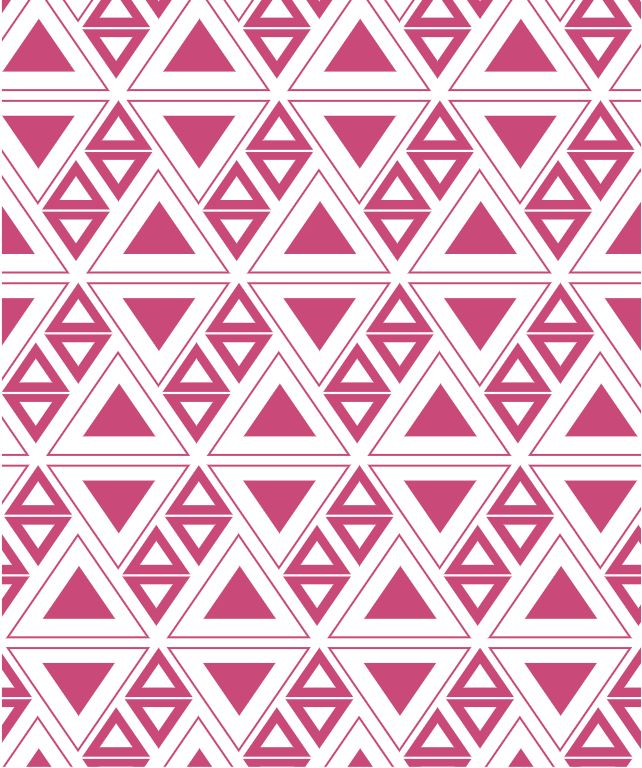
This pattern is drawn by a Shadertoy shader. Its source:

```glsl
#define INK vec3(0.79, 0.29, 0.47)
#define PAPER vec3(1.0)
#define ROWS 4.2105                  // rows over the canvas height
#define PITCH 0.881                  // column width, in row heights
#define ORIGIN vec2(0.427, 0.688)    // foot of the first large triangle
#define ROW_SHIFT 0.25               // sideways step per row, in columns
#define SLOPE 0.686                  // half base over height
#define STROKE 0.011
#define OUTLINE_H 0.576
#define SOLID_H 0.290
#define SMALL_H 0.271
#define HOLE_H 0.131

// Signed distance to an upright triangle, base centred on the origin, mitred corners
float triangle(vec2 p, float height) {
    float side = dot(vec2(abs(p.x), p.y - height), normalize(vec2(1.0, SLOPE)));
    return max(-p.y, side);
}

// Offset from the nearest repeat of a centre; flip = -1 points the shape down
vec2 place(vec2 p, vec2 centre, float flip) {
    vec2 q = p - centre;
    q.x = mod(q.x + 0.5 * PITCH, PITCH) - 0.5 * PITCH;
    return vec2(q.x, q.y * flip);
}

float outline(vec2 p) {
    float d = triangle(p, OUTLINE_H);
    return max(d, -d - STROKE);
}

float hollow(vec2 p, float baseWidth) {
    return max(triangle(p, SMALL_H), -triangle(p - vec2(0.0, baseWidth), HOLE_H));
}

// Two hollow triangles set base to base across a thin gap
float diamond(vec2 p, vec2 centre) {
    vec2 halfGap = vec2(0.0, 0.006);
    float upper = hollow(place(p, centre + halfGap, 1.0), 0.052);
    float lower = hollow(place(p, centre - halfGap, -1.0), 0.043);
    return min(upper, lower);
}

float pattern(vec2 p) {
    p -= ORIGIN;
    float row = floor(p.y);
    p -= vec2(row * ROW_SHIFT * PITCH, row);

    // Large triangles, pointing up and down
    float d = outline(place(p, vec2(0.0, 0.023), 1.0));
    d = min(d, outline(place(p, vec2(0.221, 0.975), -1.0)));
    d = min(d, triangle(place(p, vec2(0.006, 0.130), 1.0), SOLID_H));
    d = min(d, triangle(place(p, vec2(0.224, 0.888), -1.0), SOLID_H));

    // Small pairs between them
    d = min(d, diamond(p, vec2(-0.218, 0.695)));
    return min(d, diamond(p, vec2(0.430, 0.368)));
}

void mainImage(out vec4 fragColor, in vec2 fragCoord) {
    float unitsPerPixel = ROWS / iResolution.y;
    float d = pattern(fragCoord * unitsPerPixel);
    float ink = clamp(0.5 - d / unitsPerPixel, 0.0, 1.0);

    // Hairline margin at the left, right and bottom
    vec2 low = fragCoord - vec2(0.003, 0.0015) * iResolution.xy;
    float right = 0.9985 * iResolution.x - fragCoord.x;
    ink *= clamp(min(min(low.x, low.y), right) + 0.5, 0.0, 1.0);

    fragColor = vec4(mix(PAPER, INK, ink), 1.0);
}
```
